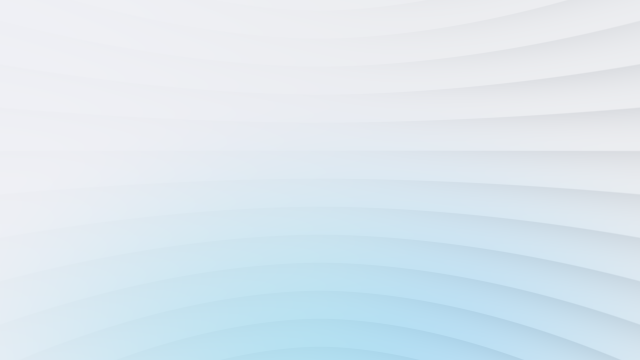
Give the GLSL for this background, as a WebGL 1 fragment shader.

```glsl
precision highp float;
// Pale paper backdrop of stacked curved bands with a sky-blue glow from below.
// The bands are one repeat in height, stretched toward both sides so they bow
// away from a level line; each casts a soft shadow, strongest on the right.

uniform vec2 u_resolution;

// Height counted in bands from the level line, spreading toward the sides.
float bandHeight(vec2 p) {
  float spread = 1.0 + 0.55 * pow(abs(p.x) / 0.889, 1.8);
  return (p.y - 0.5833) / (0.0778 * spread);
}

// Shadow beneath each band edge, fading downward to the next one.
float bandShadow(float bands, float pixel) {
  float f = fract(bands);
  return f * f * smoothstep(0.0, pixel, 1.0 - f);
}

// Wide elliptical glow resting on the lower edge.
float lowerGlow(vec2 p) {
  float d = length((p - vec2(0.1 * p.y + 0.07, 0.0)) * vec2(0.56, 1.0));
  return 1.0 - smoothstep(0.0, 0.75, d);
}

void main() {
  // Units of canvas height, with x centred.
  vec2 p = gl_FragCoord.xy / u_resolution.y;
  p.x -= 0.5 * u_resolution.x / u_resolution.y;
  float side = p.x / 0.889;

  // Paper, slightly cooler and brighter on the left.
  vec3 paper = mix(vec3(0.938, 0.942, 0.960), vec3(0.925, 0.930, 0.941),
                   smoothstep(-1.0, 0.6, side));

  // Faint lavender haze between the paper and the glow.
  float haze = exp(-dot(p - vec2(0.0, 0.55), (p - vec2(0.0, 0.55)) * vec2(4.0, 22.0)));
  paper = mix(paper, vec3(0.900, 0.918, 0.955), 0.45 * haze);

  // Blue glow, a little deeper to the right of centre.
  float glow = lowerGlow(p);
  vec3 sky = mix(vec3(0.705, 0.880, 0.945), vec3(0.690, 0.862, 0.958),
                 smoothstep(-0.1, 0.5, p.x));
  vec3 color = mix(paper, sky, glow);

  // Band shadows.
  float pixel = 1.3 / (0.0778 * u_resolution.y);
  float strength = 0.008 + 0.014 * glow + 0.062 * smoothstep(-0.1, 1.0, side);
  strength *= 1.0 - 0.35 * smoothstep(0.75, 1.0, p.y);
  color -= strength * bandShadow(bandHeight(p), pixel) * vec3(1.05, 1.0, 0.92);

  gl_FragColor = vec4(color, 1.0);
}
```
